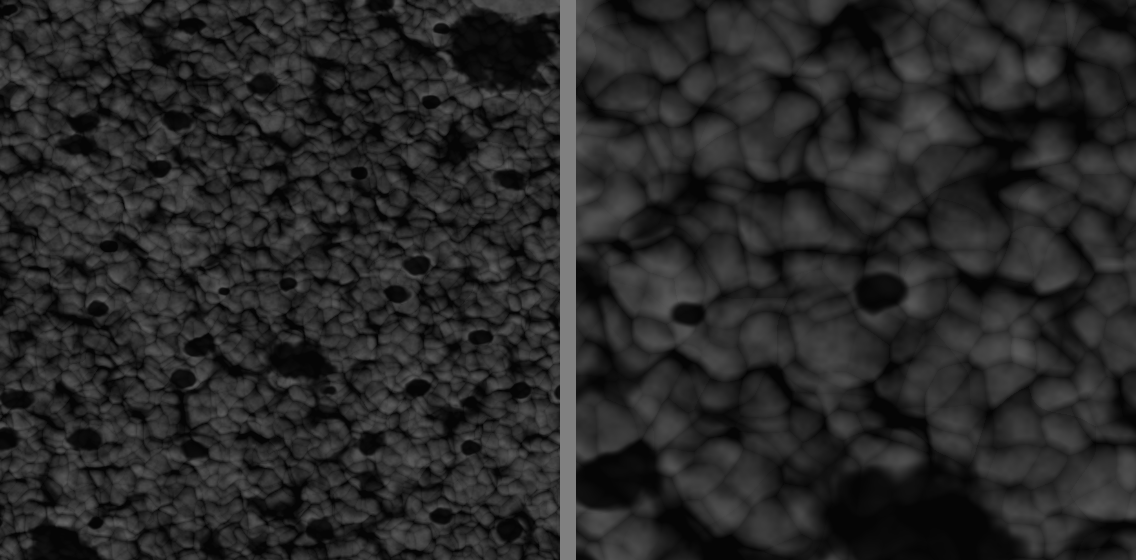
Left: the whole. Right: its middle third, enlarged.
A Shadertoy shader for this texture:

```glsl
// Dark crumbly soil: a heap of small rounded grains with deep crevices and pits.
// Two scales of jittered domes form a height field, which is lit from below
// by a finite difference; irregular ellipses sink the pits and raise their rims.

const vec2 LIGHT_STEP = vec2(-0.0022, -0.0055);
const float MEAN_TONE = 0.170;
const float DEEPEST_TONE = 0.018;
const float BRIGHTEST_TONE = 0.38;

float hash(vec2 p) {
    return fract(sin(dot(p, vec2(127.1, 311.7))) * 43758.5453);
}

vec2 hash2(vec2 p) {
    return vec2(hash(p), hash(p + 57.3));
}

float noise(vec2 p) {
    vec2 cell = floor(p);
    vec2 f = fract(p);
    f = f * f * (3.0 - 2.0 * f);
    float low = mix(hash(cell), hash(cell + vec2(1.0, 0.0)), f.x);
    float high = mix(hash(cell + vec2(0.0, 1.0)), hash(cell + 1.0), f.x);
    return mix(low, high, f.y);
}

float fbm(vec2 p) {
    return (noise(p) + 0.5 * noise(p * 2.03 + 17.0) + 0.25 * noise(p * 4.1 + 41.0)) / 1.75;
}

// Height (x) and random shade (y) of the topmost dome at p, one dome per cell.
vec2 grains(vec2 p, float seed) {
    vec2 cell = floor(p);
    vec2 top = vec2(-1.0, 0.5);
    for (int j = -1; j <= 1; j++) {
        for (int i = -1; i <= 1; i++) {
            vec2 id = cell + vec2(i, j);
            vec2 toCentre = p - id - hash2(id + seed);
            float radius = mix(0.6, 0.9, hash(id + seed + 9.1));
            float lift = 0.6 * hash(id + seed + 23.7);
            float height = lift + 1.0 - dot(toCentre, toCentre) / (radius * radius);
            if (height > top.x) top = vec2(height, hash(id + seed + 71.9));
        }
    }
    return top;
}

// Coarse height, fine height and grain shade of the heap.
vec3 heap(vec2 p) {
    vec2 warp = vec2(noise(p * 38.0), noise(p * 38.0 + 80.0)) - 0.5;
    vec2 q = p + 0.016 * warp;
    vec2 coarse = grains(q * vec2(21.0, 23.0), 3.0);
    vec2 fine = grains(q * vec2(46.0, 50.0), 31.0);
    return vec3(coarse.x, fine.x, 0.6 * coarse.y + 0.4 * fine.y);
}

float relief(vec3 surface) {
    return 0.5 * surface.x + 0.4 * surface.y;
}

// Relative distance to an ellipse: 1 lies on its edge.
float ellipse(vec2 p, vec2 centre, vec2 size) {
    return length((p - centre) / size);
}

// Nearest of the small pits strewn over a sparse grid.
float smallPits(vec2 p, float scale) {
    vec2 q = p * scale;
    vec2 cell = floor(q);
    float edge = 9.0;
    for (int j = -1; j <= 1; j++) {
        for (int i = -1; i <= 1; i++) {
            vec2 id = cell + vec2(i, j);
            if (hash(id + 5.5) > 0.5) {
                float radius = mix(0.07, 0.2, hash(id + 13.3));
                vec2 centre = id + hash2(id + 101.0);
                edge = min(edge, ellipse(q, centre, radius * vec2(1.35, 0.95)));
            }
        }
    }
    return edge;
}

float pitEdge(vec2 p) {
    float edge = smallPits(p, 8.0);
    edge = min(edge, ellipse(p, vec2(0.53, 0.35), vec2(0.064, 0.038)));
    edge = min(edge, ellipse(p, vec2(0.90, 0.915), vec2(0.095, 0.075)));
    edge = min(edge, ellipse(p, vec2(0.11, 0.02), vec2(0.065, 0.042)));
    return edge + 1.1 * (fbm(p * 32.0) - 0.5);
}

void mainImage(out vec4 fragColor, in vec2 fragCoord) {
    vec2 p = fragCoord / iResolution.y;

    // Grain surface and the slope that faces the light
    vec3 surface = heap(p);
    float slope = relief(surface) - relief(heap(p + LIGHT_STEP));
    float tone = MEAN_TONE;
    tone += 0.10 * (surface.x - 0.95) + 0.095 * (surface.y - 0.95);
    tone += 0.06 * (surface.z - 0.5) + 0.20 * clamp(slope, -0.35, 0.35);

    // Fine crumbs and broad patches
    tone += 0.15 * (fbm(p * 75.0) - 0.5) + 0.09 * (fbm(p * 6.0) - 0.5);

    // Crevices between the grains
    tone *= mix(0.5, 1.0, smoothstep(0.25, 0.75, surface.x));

    // Pits with pale rims
    float edge = pitEdge(p);
    float rim = smoothstep(0.85, 1.15, edge) * (1.0 - smoothstep(1.15, 1.7, edge));
    float pit = 1.0 - smoothstep(0.7, 1.1, edge);
    tone = (tone + 0.04 * rim) * (1.0 - 0.8 * pit);

    // Pale clod above the upper right pit
    float clod = ellipse(p, vec2(0.92, 1.0), vec2(0.075, 0.028)) + 0.6 * (fbm(p * 45.0) - 0.5);
    tone = mix(tone, 0.27 + 0.15 * (fbm(p * 60.0) - 0.5), 1.0 - smoothstep(0.8, 1.1, clod));

    fragColor = vec4(vec3(clamp(tone, DEEPEST_TONE, BRIGHTEST_TONE)), 1.0);
}
```
